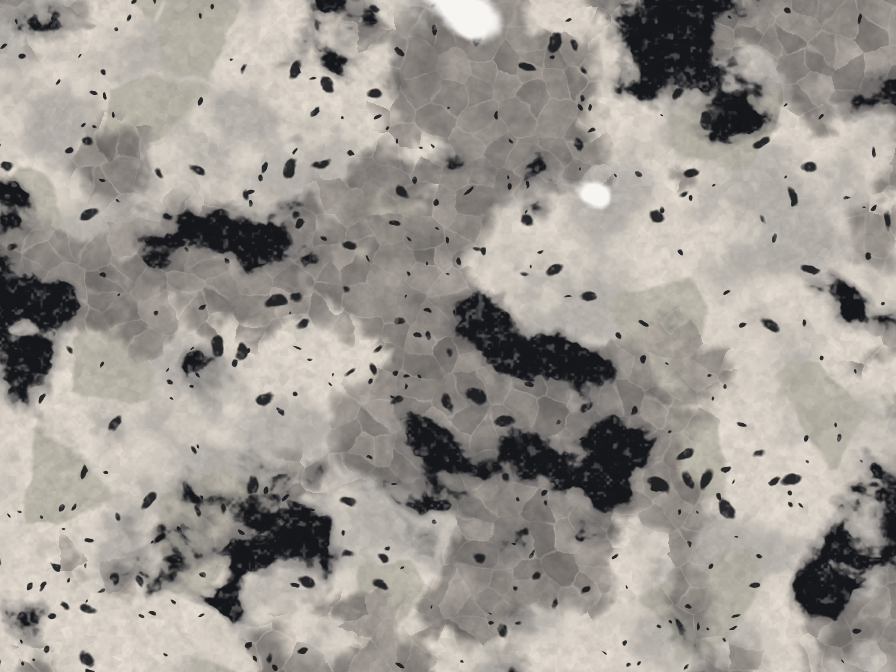
This texture is drawn by a WebGL 1 fragment shader. Its source:

```glsl
precision highp float;

uniform vec2 u_resolution;

const vec3 CREAM = vec3(0.845, 0.815, 0.775);
const vec3 MILKY = vec3(0.700, 0.682, 0.660);
const vec3 FELDSPAR = vec3(0.685, 0.670, 0.620);
const vec3 QUARTZ_LIGHT = vec3(0.660, 0.630, 0.605);
const vec3 QUARTZ_DARK = vec3(0.385, 0.370, 0.360);
const vec3 SMOKE = vec3(0.370, 0.365, 0.370);
const vec3 MICA = vec3(0.085, 0.090, 0.105);
const vec3 MICA_SHEEN = vec3(0.290, 0.290, 0.295);

float hash(vec2 p) {
  return fract(sin(dot(p, vec2(127.1, 311.7))) * 43758.5453);
}

vec2 hash2(vec2 p) {
  return vec2(hash(p), hash(p + 57.3));
}

mat2 rotation(float angle) {
  float c = cos(angle), s = sin(angle);
  return mat2(c, s, -s, c);
}

float noise(vec2 p) {
  vec2 cell = floor(p), f = fract(p);
  f = f * f * (3.0 - 2.0 * f);
  float low = mix(hash(cell), hash(cell + vec2(1.0, 0.0)), f.x);
  float high = mix(hash(cell + vec2(0.0, 1.0)), hash(cell + 1.0), f.x);
  return mix(low, high, f.y);
}

float fbm(vec2 p) {
  float sum = 0.0, amplitude = 0.5;
  mat2 turn = rotation(0.65);
  for (int i = 0; i < 5; i++) {
    sum += amplitude * noise(p);
    p = turn * p * 2.03 + 17.7;
    amplitude *= 0.5;
  }
  return sum / 0.97;
}

// Cellular grains: x = gap to the nearest border, y = random tone of the grain
vec2 grains(vec2 p) {
  vec2 cell = floor(p), f = fract(p);
  float nearest = 8.0, second = 8.0, tone = 0.0;
  for (int y = -1; y <= 1; y++) {
    for (int x = -1; x <= 1; x++) {
      vec2 o = vec2(float(x), float(y));
      float d = length(o + hash2(cell + o) - f);
      if (d < nearest) {
        second = nearest;
        nearest = d;
        tone = hash(cell + o + 9.4);
      } else {
        second = min(second, d);
      }
    }
  }
  return vec2(second - nearest, tone);
}

// Sparse dark flecks, one candidate in each cell
float flecks(vec2 p, float density) {
  vec2 cell = floor(p);
  vec2 d = fract(p) - mix(vec2(0.35), vec2(0.65), hash2(cell));
  d = rotation(6.28 * hash(cell + 3.1)) * d * vec2(0.7, 1.2);
  float radius = mix(0.09, 0.27, hash(cell + 7.9));
  float present = step(hash(cell + 21.6), density);
  return present * (1.0 - smoothstep(radius - 0.06, radius + 0.06, length(d)));
}

// Glossy reflection, elongated along a falling diagonal
float glint(vec2 p, vec2 centre, vec2 radius) {
  vec2 d = rotation(0.6) * (p - centre) / radius;
  return 1.0 - smoothstep(0.7, 1.15, length(d));
}

void main() {
  vec2 p = gl_FragCoord.xy / u_resolution.y;
  vec2 wobble = vec2(fbm(p * 16.0), fbm(p * 16.0 + 41.0)) - 0.5;
  vec2 ragged = p + 0.035 * wobble;
  float fine = noise(p * 95.0) * 0.55 + noise(p * 210.0 + 5.0) * 0.45;

  // Cream ground with milky clouds and pale crystals
  float cloud = fbm(p * 11.0 + 3.0) + 0.25 * (fine - 0.5);
  vec3 color = mix(CREAM, MILKY, smoothstep(0.42, 0.70, cloud));
  vec2 crystal = grains(ragged * 8.0 + 2.0);
  float pale = step(0.80, crystal.y) * smoothstep(0.0, 0.12, crystal.x);
  color = mix(color, FELDSPAR, 0.8 * pale);

  // Fractured grey quartz with light seams
  float region = fbm(ragged * 5.0 + 12.0);
  vec2 facet = grains(ragged * 25.0);
  float shade = 0.55 * facet.y + 0.9 * fbm(p * 22.0 + 8.0) - 0.22;
  vec3 quartz = mix(QUARTZ_DARK, QUARTZ_LIGHT, clamp(shade, 0.0, 1.0));
  float seam = 1.0 - smoothstep(0.02, 0.10, facet.x);
  quartz = mix(quartz, MILKY, 0.5 * seam * noise(p * 40.0));
  float quartzMask = smoothstep(0.50, 0.59, region + 0.09 * (facet.y - 0.5));
  color = mix(color, quartz, 0.92 * quartzMask);

  // Black mica clusters inside smoky halos
  vec2 slanted = rotation(0.35) * ragged * vec2(8.0, 9.5);
  float cluster = fbm(slanted + 31.0) + 0.35 * (region - 0.5);
  color = mix(color, SMOKE, 0.55 * smoothstep(0.57, 0.70, cluster));
  float mica = smoothstep(0.665, 0.715, cluster + 0.05 * (fine - 0.5));
  float speck = flecks(ragged * 26.0, 0.10) + flecks(ragged * 55.0 + 6.0, 0.06);
  mica = max(mica, 0.9 * min(speck, 1.0));
  vec3 flake = mix(MICA, MICA_SHEEN, smoothstep(0.56, 0.88, fine));
  color = mix(color, flake, mica);

  // Crystalline grain and polished reflections
  vec2 grit = grains(p * 75.0);
  color *= 1.0 + 0.13 * (fine - 0.5) + 0.06 * (grit.y - 0.5);
  float shine = glint(ragged, vec2(0.69, 0.985), vec2(0.065, 0.035));
  shine = max(shine, glint(ragged, vec2(0.885, 0.71), vec2(0.028, 0.024)));
  color = mix(color, vec3(0.97, 0.96, 0.95), shine);

  gl_FragColor = vec4(color, 1.0);
}
```
